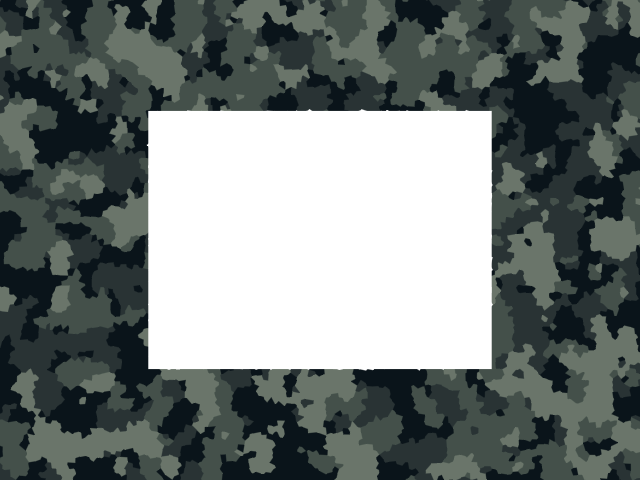
Give the GLSL for this pattern, as a Shadertoy shader.

```glsl
// Dark woodland camouflage around a plain white panel.
// Small Voronoi cells each take one flat colour, picked by layered value
// noise at the cell's site, which gives the patches their chipped edges.

const vec3 INK      = vec3(0.040, 0.078, 0.100);
const vec3 CHARCOAL = vec3(0.160, 0.200, 0.205);
const vec3 MOSS     = vec3(0.265, 0.315, 0.290);
const vec3 LICHEN   = vec3(0.415, 0.460, 0.415);
const vec3 PANEL    = vec3(1.0);

const vec2  PANEL_HALF  = vec2(0.3576, 0.2691); // in canvas heights
const float PANEL_INSET = 0.0045;  // how deep a site lies to chip the panel edge
const float CELLS       = 82.0;    // Voronoi cells per canvas height
const float JITTER      = 0.9;
const float PATCHES     = 17.0;    // noise lattice steps per canvas height
const float DETAIL      = 0.35;    // share of the finer noise octave
const float LICHEN_CUT   = 0.645;
const float MOSS_CUT     = 0.578;
const float CHARCOAL_CUT = 0.528;

// Integer hash: two values in 0..1 for a lattice point and a layer seed.
vec2 hash2(vec2 p, int seed) {
    uvec3 v = uvec3(ivec3(ivec2(p), seed)) * 1664525u + 1013904223u;
    v.x += v.y * v.z; v.y += v.z * v.x; v.z += v.x * v.y;
    v ^= v >> 16u;
    v.x += v.y * v.z; v.y += v.z * v.x;
    return vec2(v.xy >> 8u) / 16777216.0;
}

float valueNoise(vec2 p, int seed) {
    vec2 i = floor(p), f = fract(p);
    f = f * f * (3.0 - 2.0 * f);
    float low  = mix(hash2(i, seed).x, hash2(i + vec2(1, 0), seed).x, f.x);
    float high = mix(hash2(i + vec2(0, 1), seed).x, hash2(i + vec2(1, 1), seed).x, f.x);
    return mix(low, high, f.y);
}

float patchNoise(vec2 p, int seed) {
    p = p * PATCHES + float(seed) * 7.37;
    return mix(valueNoise(p, seed), valueNoise(p * 2.13, seed + 16), DETAIL);
}

float boxDistance(vec2 p, vec2 halfSize) {
    vec2 d = abs(p) - halfSize;
    return length(max(d, 0.0)) + min(max(d.x, d.y), 0.0);
}

// Flat colour of the cell with this site; lighter layers lie on top.
vec3 cellColour(vec2 site) {
    if (boxDistance(site, PANEL_HALF) < -PANEL_INSET) return PANEL;
    if (patchNoise(site, 3) > LICHEN_CUT)   return LICHEN;
    if (patchNoise(site, 2) > MOSS_CUT)     return MOSS;
    if (patchNoise(site, 1) > CHARCOAL_CUT) return CHARCOAL;
    return INK;
}

// Blends the two nearest cells across their shared border.
vec3 camouflage(vec2 p, float pixel) {
    vec2 q = p * CELLS, base = floor(q);
    vec2 nearest = vec2(0.0), second = vec2(0.0);
    float d1 = 1e5, d2 = 1e5;
    for (int y = -1; y <= 1; y++) {
        for (int x = -1; x <= 1; x++) {
            vec2 cell = base + vec2(x, y);
            vec2 site = cell + 0.5 + JITTER * (hash2(cell, 0) - 0.5);
            float d = dot(site - q, site - q);
            if (d < d1) {
                d2 = d1; second = nearest;
                d1 = d;  nearest = site;
            } else if (d < d2) {
                d2 = d;  second = site;
            }
        }
    }
    float border = (d2 - d1) / (2.0 * max(distance(nearest, second), 1e-4));
    float blend = smoothstep(-0.8, 0.8, border / (CELLS * pixel));
    return mix(cellColour(second / CELLS), cellColour(nearest / CELLS), blend);
}

void mainImage(out vec4 fragColor, in vec2 fragCoord) {
    float pixel = 1.0 / iResolution.y;
    vec2 p = (fragCoord - 0.5 * iResolution.xy) * pixel;

    vec3 colour = camouflage(p, pixel);

    // Clean rectangular panel over the cells
    float edge = boxDistance(p, PANEL_HALF);
    colour = mix(PANEL, colour, smoothstep(-0.5, 0.5, edge / pixel));

    fragColor = vec4(colour, 1.0);
}
```
